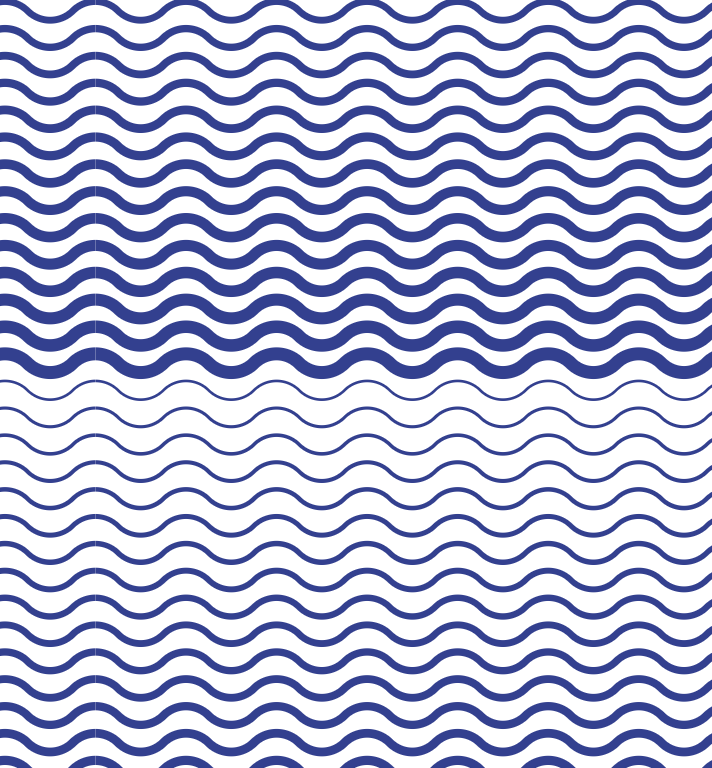
Reproduce this pattern procedurally as a WebGL 2 fragment shader.

```glsl
#version 300 es
precision highp float;

uniform vec2 u_resolution;
out vec4 fragColor;

// Lengths are fractions of the canvas height.
const vec3 PAPER = vec3(1.0);
const vec3 INK = vec3(0.20, 0.25, 0.56);
const float WAVELENGTH = 0.1179;
const float AMPLITUDE = 0.01217;
const float CREST_X = 0.0064;
const float ROW_SPACING = 0.03529;
const float THIN_ROW_Y = 0.4918;     // midline of the thinnest row
const float THIN_WIDTH = 0.00345;
const float WIDTH_STEP = 0.000612;   // growth per row going down
const float ROWS_PER_CYCLE = 23.0;
const float SEAM_X = 0.1243;
const float SEAM_WIDTH = 0.0008;
const float SEAM_STRENGTH = 0.35;

// Distance to a wave built from alternating circular arcs, midline at y = 0.
float arcWaveDistance(vec2 p) {
    float quarter = 0.25 * WAVELENGTH;
    float radius = (quarter * quarter + AMPLITUDE * AMPLITUDE) / (2.0 * AMPLITUDE);
    float slopeAngle = 2.0 * atan(AMPLITUDE, quarter);
    vec2 tangent = vec2(cos(slopeAngle), -sin(slopeAngle));

    // Fold about the crest, with the inflection point as origin.
    float cycle = fract((p.x - CREST_X) / WAVELENGTH + 0.5) - 0.5;
    vec2 q = vec2(abs(cycle) * WAVELENGTH - quarter, p.y);

    // The trough half is the crest half turned about the inflection.
    if (dot(q, tangent) > 0.0) q = -q;
    vec2 center = vec2(-quarter, AMPLITUDE - radius);
    return abs(length(q - center) - radius);
}

float coverage(float signedDistance, float pixel) {
    return clamp(0.5 - signedDistance / pixel, 0.0, 1.0);
}

void main() {
    vec2 p = gl_FragCoord.xy / u_resolution.y;
    float pixel = 1.0 / u_resolution.y;

    // Neighbouring rows can reach into this one.
    float nearestRow = floor((THIN_ROW_Y - p.y) / ROW_SPACING + 0.5);
    float ink = 0.0;
    for (int i = -1; i <= 1; i++) {
        float row = nearestRow + float(i);
        float midline = THIN_ROW_Y - row * ROW_SPACING;
        float width = THIN_WIDTH + WIDTH_STEP * mod(row, ROWS_PER_CYCLE);
        float d = arcWaveDistance(vec2(p.x, p.y - midline)) - 0.5 * width;
        ink = max(ink, coverage(d, pixel));
    }

    // Faint vertical seam across the strokes.
    float seam = coverage(abs(p.x - SEAM_X) - 0.5 * SEAM_WIDTH, pixel);
    ink *= 1.0 - SEAM_STRENGTH * seam;

    fragColor = vec4(mix(PAPER, INK, ink), 1.0);
}
```
